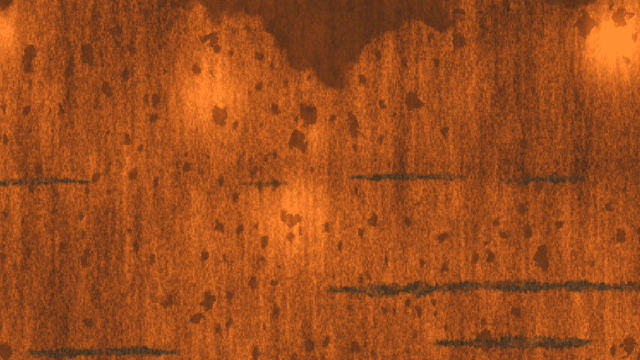
A WebGL 2 fragment shader for this texture:

```glsl
#version 300 es
precision highp float;
// Weathered rust sheet: fine vertical grain over soft streaks and clouds,
// warm blurred glows, a dark stain hanging from the top, scattered specks
// and grey horizontal scrapes. One tone value is graded into rust colours.
uniform vec2 u_resolution;
out vec4 fragColor;

float hash(vec2 p) {
    vec3 q = fract(vec3(p.xyx) * 0.1031);
    q += dot(q, q.yzx + 33.33);
    return fract((q.x + q.y) * q.z);
}

float noise(vec2 p) {
    vec2 i = floor(p), f = fract(p);
    f = f * f * (3.0 - 2.0 * f);
    return mix(mix(hash(i), hash(i + vec2(1, 0)), f.x),
               mix(hash(i + vec2(0, 1)), hash(i + vec2(1, 1)), f.x), f.y);
}

float fbm(vec2 p) {
    float sum = 0.0, amp = 0.5;
    for (int i = 0; i < 4; i++) {
        sum += amp * noise(p);
        p = p * 2.03 + 17.3;
        amp *= 0.5;
    }
    return sum / 0.9375;
}

// Soft round falloff
float glow(vec2 p, vec2 centre, float radius) {
    vec2 d = (p - centre) / radius;
    return exp(-dot(d, d));
}

// Irregular upright blots, one candidate per grid cell, gathered in clusters
float specks(vec2 p, float cell, float chance, float size) {
    vec2 home = floor(p / cell);
    vec2 warp = (vec2(fbm(p * 45.0), fbm(p * 45.0 + 40.0)) - 0.5) * size * 2.4;
    float cover = 0.0;
    for (int j = -1; j <= 1; j++)
    for (int i = -1; i <= 1; i++) {
        vec2 id = home + vec2(i, j);
        vec2 centre = (id + vec2(hash(id + 53.7), hash(id + 59.1))) * cell;
        float radius = size * mix(0.35, 1.0, hash(id + 71.4));
        float density = chance * mix(0.3, 1.3, smoothstep(0.3, 0.8, centre.y))
                      * smoothstep(0.25, 0.65, noise(centre * 5.0 + 60.0)) * 1.6;
        vec2 d = (p - centre + warp) * vec2(1.0, 0.65);
        float blot = smoothstep(0.005, -0.004, length(d) - radius);
        cover = max(cover, blot * step(hash(id + 107.2), density));
    }
    return cover;
}

// Ragged, patchy horizontal scrape from x = span.x to span.y
float scrape(vec2 p, vec2 span, float y, float thick) {
    float t = (p.x - span.x) / (span.y - span.x);
    float taper = smoothstep(0.0, 0.35, t) * smoothstep(1.0, 0.75, t);
    float wobble = 0.008 * (noise(vec2(p.x * 7.0, y * 70.0)) - 0.5);
    float ragged = 0.3 + 0.7 * noise(vec2(p.x * 24.0, y * 90.0))
                 + 0.7 * (noise(p * vec2(150.0, 30.0)) - 0.4);
    float edge = abs(p.y - y - wobble) - thick * ragged * mix(0.35, 1.0, taper);
    float patchy = 0.6 + 0.4 * smoothstep(0.3, 0.6, noise(p * vec2(40.0, 90.0)));
    return smoothstep(0.006, -0.005, edge) * smoothstep(0.0, 0.25, taper) * patchy;
}

void main() {
    vec2 p = gl_FragCoord.xy / u_resolution.y;
    p.x *= 1.7778 * u_resolution.y / u_resolution.x;

    // Grain, streaks and clouds
    float grain = 0.19 * (noise(p * vec2(210.0, 110.0)) - 0.5)
                + 0.17 * (noise(p * vec2(290.0, 230.0) + 31.0) - 0.5);
    float streak = 0.16 * (noise(p * vec2(95.0, 11.0) + 7.0) - 0.5)
                 + 0.14 * (noise(p * vec2(26.0, 2.5) + 13.0) - 0.5);
    float cloud = 0.30 * (fbm(p * vec2(5.0, 3.0) + 5.0) - 0.5);
    float tone = 0.648 + streak + cloud;

    // Broad shading
    tone -= 0.20 * glow(p, vec2(1.50, 1.02), 0.17);
    tone -= 0.11 * glow(p, vec2(0.27, 0.85), 0.22);
    tone -= 0.10 * glow(p, vec2(1.62, 0.50), 0.26);
    tone -= 0.07 * exp(-pow((p.y - 0.535) / 0.045, 2.0)) * smoothstep(0.2, 0.8, p.x);
    tone -= 0.08 * glow(p, vec2(0.12, 0.18), 0.20);

    // Warm glows
    float light = 1.25 * glow(p, vec2(1.71, 0.885), 0.110)
                + 0.68 * glow(p, vec2(0.59, 0.735), 0.125)
                + 0.68 * glow(p, vec2(0.81, 0.395), 0.105)
                + 0.72 * glow(p, vec2(-0.01, 0.92), 0.095)
                + 0.20 * glow(p, vec2(0.88, 0.63), 0.10)
                + 0.18 * glow(p, vec2(0.35, 0.50), 0.09);
    tone += 0.44 * light;
    float calm = min(light, 1.0);

    // Stain hanging from the top edge, with a blunt central drip
    float wide = (p.x - 0.92) / 0.33;
    float drip = (p.x - 0.90) / 0.105;
    float depth = 0.07 * exp(-wide * wide * wide * wide) + 0.18 * exp(-drip * drip * drip * drip);
    float rim = p.y - 1.0 + depth + 0.22 * (fbm(p * 13.0 + 3.0) - 0.5);
    float stain = smoothstep(-0.02, 0.03, rim);
    tone -= 0.10 * smoothstep(-0.16, 0.04, rim) * exp(-wide * wide);
    tone = mix(tone, 0.38 + 0.4 * streak + 0.3 * cloud, 0.86 * stain);

    // Specks, then grain, which is weaker inside stains and glows
    float blots = max(specks(p, 0.13, 0.50, 0.021), specks(p + 4.0, 0.065, 0.30, 0.011));
    tone = mix(tone, 0.36, 0.72 * blots * (1.0 - 0.6 * calm));
    tone += grain * (1.0 - 0.6 * max(stain, blots)) * (1.0 - 0.5 * calm);

    // Grade the tone into rust
    float u = clamp((tone - 0.34) / 0.57, -0.25, 1.25);
    vec3 colour = vec3(0.34 + 0.57 * u, 0.19 + 0.162 * u + 0.108 * u * u, 0.10 + 0.05 * u * u * u);

    // Grey scrapes along three rough rows
    float marks = scrape(p, vec2(-0.12, 0.27), 0.497, 0.013);
    marks = max(marks, 0.6 * scrape(p, vec2(0.66, 0.81), 0.492, 0.009));
    marks = max(marks, scrape(p, vec2(0.94, 1.31), 0.507, 0.011));
    marks = max(marks, scrape(p, vec2(1.37, 1.64), 0.503, 0.012));
    marks = max(marks, scrape(p, vec2(0.88, 1.34), 0.198, 0.020));
    marks = max(marks, scrape(p, vec2(1.18, 1.95), 0.205, 0.018));
    marks = max(marks, scrape(p, vec2(1.17, 1.67), 0.048, 0.019));
    marks = max(marks, scrape(p, vec2(0.04, 0.52), 0.020, 0.014));
    colour = mix(colour, vec3(0.28, 0.21, 0.14) + 0.4 * grain, 0.85 * marks);

    fragColor = vec4(clamp(colour, 0.0, 1.0), 1.0);
}
```
